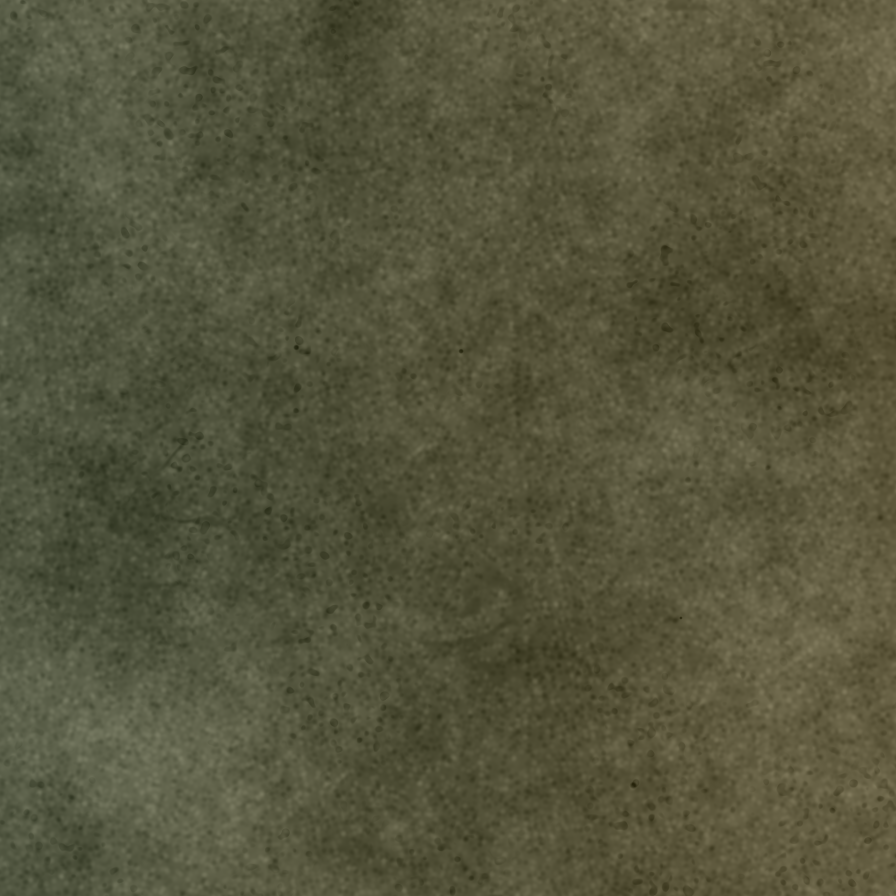
Reproduce this texture procedurally as a Shadertoy shader.

```glsl
// Weathered olive plaster: broad soft stains, green-grey on the left and brown
// on the right, under fine grain, clustered specks, ragged cracks and rare pits.
// All noise is cellular: smooth blobs of random weight around jittered points.
#define BASE_COLOR   vec3(0.336, 0.334, 0.237)
#define WARM_SHIFT   vec3(0.020, -0.002, -0.014)
#define STAIN_DEPTH  0.060
#define MOTTLE_DEPTH 0.030
#define GRAIN_DEPTH  0.055
#define GRAIN_SCALE  175.0
#define SPECK_DEPTH  0.075
#define CRACK_DEPTH  0.075
#define PIT_DEPTH    0.150
#define EDGE_LIFT    0.120

vec3 hash3(vec2 cell)
{
    vec3 h = fract(cell.xyx * vec3(0.1031, 0.1030, 0.0973));
    h += dot(h, h.yxz + 33.33);
    return fract((h.xxy + h.yzz) * h.zyx);
}

// Sum of round blobs, one per cell, each lighter or darker at random
float blobNoise(vec2 p)
{
    vec2 cell = floor(p);
    float sum = 0.0;
    for (int y = -1; y <= 1; y++)
    for (int x = -1; x <= 1; x++)
    {
        vec2 neighbour = cell + vec2(x, y);
        vec3 h = hash3(neighbour + 71.0);
        vec2 d = p - neighbour - h.xy;
        float falloff = max(0.0, 1.0 - dot(d, d));
        sum += (2.0 * h.z - 1.0) * falloff * falloff * falloff;
    }
    return sum;
}

// Octaves of blob noise, turned between layers to hide the grid
float layeredNoise(vec2 p, int octaves, float gain)
{
    const mat2 turn = mat2(1.6, 1.2, -1.2, 1.6);
    float sum = 0.0, weight = 1.0;
    for (int i = 0; i < octaves; i++)
    {
        sum += weight * blobNoise(p);
        p = turn * p + 17.3;
        weight *= gain;
    }
    return sum;
}

// Rare small round holes
float pits(vec2 p)
{
    const float cells = 11.0;
    vec2 cell = floor(p * cells);
    vec3 h = hash3(cell + 207.0);
    vec2 center = (cell + 0.2 + 0.6 * h.xy) / cells;
    float present = step(0.93, h.z);
    float radius = mix(0.0015, 0.0040, fract(h.z * 57.0));
    return present * (1.0 - smoothstep(radius * 0.4, radius * 1.3, distance(p, center)));
}

void mainImage(out vec4 fragColor, in vec2 fragCoord)
{
    vec2 uv = fragCoord / iResolution.xy;
    vec2 p = fragCoord / iResolution.y;
    vec2 fromCenter = uv - 0.5;

    // Broad stains with gently warped outlines
    vec2 warp = vec2(blobNoise(p * 6.0 + 40.0), blobNoise(p * 6.0 + 90.0));
    float stain = layeredNoise(p * 2.6 + 0.12 * warp + 5.0, 4, 0.6);
    float mottle = layeredNoise(p * 22.0 + 31.0, 3, 0.8);

    // Fine grain, with dark specks gathered in patches
    float grain = blobNoise(p * GRAIN_SCALE);
    float patches = layeredNoise(p * 5.0 + 63.0, 3, 0.7);
    float speckArea = smoothstep(-0.25, 0.8, patches - 0.3 * stain);
    float speckField = blobNoise(p * GRAIN_SCALE * 0.72 + 11.0) + 0.25 * mottle;
    float specks = speckArea * smoothstep(0.30, 0.85, speckField);

    // Short cracks along the zero lines of a field, broken up by the grain
    float crackField = layeredNoise(p * 7.0 + 0.3 * warp + 120.0, 4, 0.5);
    float crackArea = smoothstep(0.35, 0.85, blobNoise(p * 5.0 + 151.0));
    float crack = 1.0 - smoothstep(0.0, 0.11, abs(crackField));
    crack *= crackArea * clamp(0.6 + 0.8 * mottle + 0.5 * grain, 0.0, 1.0);

    // Light and dark
    float shade = STAIN_DEPTH * stain + MOTTLE_DEPTH * mottle + GRAIN_DEPTH * grain;
    shade += EDGE_LIFT * (dot(fromCenter, fromCenter) - 0.167);
    shade -= SPECK_DEPTH * specks + CRACK_DEPTH * crack + PIT_DEPTH * pits(p);

    // Green-grey to brown from left to right
    float warmth = 2.0 * fromCenter.x + 0.35 * blobNoise(p * 3.0 + 180.0);
    vec3 color = BASE_COLOR + WARM_SHIFT * warmth + shade * vec3(1.0, 0.97, 0.92);
    fragColor = vec4(clamp(color, 0.0, 1.0), 1.0);
}
```
